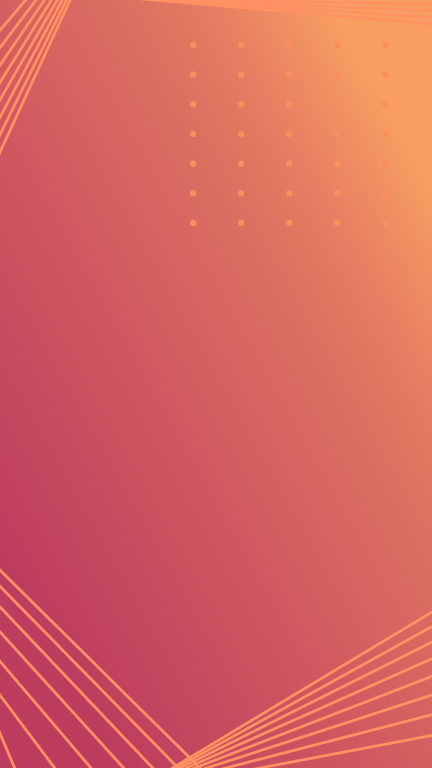
Reproduce this background procedurally as a WebGL 1 fragment shader.

```glsl
precision highp float;
// Diagonal magenta-to-orange gradient with corner line fans and a dot grid.

uniform vec2 u_resolution;

const vec3 LINE_COLOR = vec3(1.0, 0.57, 0.39);
const vec3 DOT_COLOR = vec3(0.98, 0.56, 0.37);
const float LINE_HALF_WIDTH = 0.0032;
const float DOT_RADIUS = 0.0074;

// Coverage of a shape from its signed distance
float fill(float d, float pixel) {
  return clamp(0.5 - d / pixel, 0.0, 1.0);
}

// Distance to the infinite line through a and b
float lineDistance(vec2 p, vec2 a, vec2 b) {
  vec2 dir = normalize(b - a);
  vec2 q = p - a;
  return abs(q.x * dir.y - q.y * dir.x);
}

// Nearest line of a family: both end points move quadratically with the index
float fanDistance(vec2 p, vec2 a, vec2 aStep, vec2 aBend,
                  vec2 b, vec2 bStep, vec2 bBend, float count) {
  float d = 1e3;
  for (int k = 0; k < 8; k++) {
    float i = float(k);
    if (i >= count) break;
    vec2 start = a + i * aStep + i * i * aBend;
    vec2 end = b + i * bStep + i * i * bBend;
    d = min(d, lineDistance(p, start, end));
  }
  return d;
}

// Distance to a finite grid of dots running right and down from first
float dotGridDistance(vec2 p, vec2 first, vec2 spacing, vec2 lastCell) {
  vec2 q = (p - first) * vec2(1.0, -1.0);
  vec2 cell = clamp(floor(q / spacing + 0.5), vec2(0.0), lastCell);
  return length(q - cell * spacing) - DOT_RADIUS;
}

vec3 blend(vec3 from, vec3 to, float start, float end, float t) {
  return mix(from, to, clamp((t - start) / (end - start), 0.0, 1.0));
}

// Gradient from lower left (0) to upper right (1)
vec3 gradient(float t) {
  vec3 c = vec3(0.745, 0.235, 0.37);
  c = blend(c, vec3(0.79, 0.31, 0.372), 0.14, 0.33, t);
  c = blend(c, vec3(0.828, 0.375, 0.38), 0.33, 0.49, t);
  c = blend(c, vec3(0.872, 0.445, 0.378), 0.49, 0.66, t);
  c = blend(c, vec3(0.91, 0.50, 0.385), 0.66, 0.75, t);
  return blend(c, vec3(0.972, 0.62, 0.382), 0.75, 0.88, t);
}

void main() {
  vec2 uv = gl_FragCoord.xy / u_resolution;
  vec2 p = gl_FragCoord.xy / u_resolution.x;
  float top = u_resolution.y / u_resolution.x;
  float pixel = 1.0 / u_resolution.x;
  vec2 still = vec2(0.0);

  vec3 color = gradient(0.5 * (uv.x + uv.y));

  // Dot grid
  float dots = dotGridDistance(p, vec2(0.447, top - 0.104),
                               vec2(0.1111, 0.0687), vec2(4.0, 6.0));
  color = mix(color, DOT_COLOR, fill(dots, pixel));

  // Upper left fan
  float d = fanDistance(p, vec2(0.285, top + 0.266), still, still,
                        vec2(0.0, top - 0.07), vec2(0.0, -0.0403), still, 8.0);
  // Upper right fan
  d = min(d, fanDistance(p, vec2(0.30, top + 0.005), still, still,
                         vec2(1.0, top - 0.01), vec2(0.0, -0.0152), still, 4.0));
  // Lower left fan
  d = min(d, fanDistance(p,
                         vec2(0.0, 0.458), vec2(0.0, -0.0324), vec2(0.0, -0.0051),
                         vec2(0.463, 0.0), vec2(-0.0463, 0.0), vec2(-0.0042, 0.0), 7.0));
  // Lower right fan
  d = min(d, fanDistance(p, vec2(0.306, -0.056), still, still,
                         vec2(1.0, 0.361), vec2(0.0, -0.0324), vec2(0.0, -0.0012), 8.0));
  color = mix(color, LINE_COLOR, fill(d - LINE_HALF_WIDTH, pixel));

  gl_FragColor = vec4(color, 1.0);
}
```
